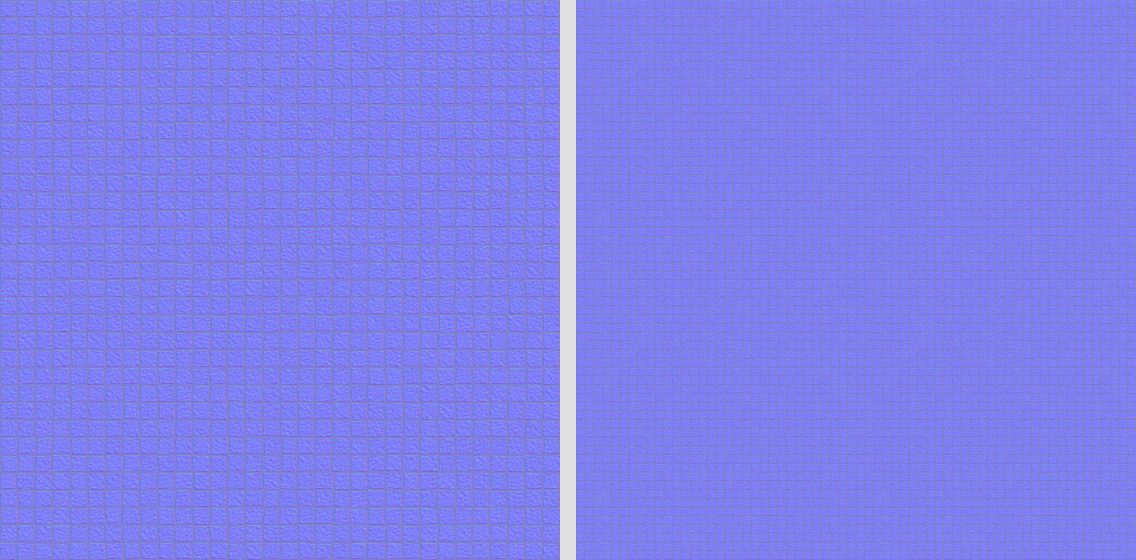
Left, the tile; right, the same tile 2 across and 2 down.
Reproduce this texture map procedurally as a Shadertoy shader.

```glsl
// Tangent-space normal map of small, hand-cut square mosaic tiles with grainy faces.

const float TILES = 32.0;                     // tiles across and down
const vec2  EDGE_JITTER = vec2(0.08, 0.045);  // shift of each edge end, in tiles
const float GROUT_HALF = 0.066;               // half the joint width, in tiles
const float BEVEL = 0.03;                     // half the bevel width, in tiles
const float CORNER_RADIUS = 0.05;             // in tiles
const float BEVEL_SLOPE = 0.2;
const float TILE_LEAN = 0.012;                // random lean of each tile
const vec2  GRAIN_CELLS = vec2(130.0, 200.0); // grain cells along both diagonals
const float GRAIN_STEP = 0.0012;              // slope sampling distance, in canvases
const float GRAIN_SLOPE = 0.36;
const float GROUT_GRAIN = 0.12;               // grain left in the joints
const float FACE_BLUE = 0.97;
const float GROUT_BLUE = 0.835;
const float TILT_DARKENING = 0.25;

// Two random values from -1 to 1.
vec2 hash2(vec2 p) {
    vec3 q = fract(p.xyx * vec3(0.1031, 0.1030, 0.0973));
    q += dot(q, q.yzx + 33.33);
    return fract((q.xx + q.yz) * q.zy) * 2.0 - 1.0;
}

float cornerValue(vec2 cell, vec2 offset, vec2 f, vec2 period) {
    vec2 direction = hash2(mod(cell + offset, period) + 17.0);
    return dot(direction, f - offset);
}

// Gradient noise that wraps after period cells.
float gradientNoise(vec2 p, vec2 period) {
    vec2 cell = floor(p), f = fract(p);
    vec2 u = f * f * f * (f * (f * 6.0 - 15.0) + 10.0);
    float low = mix(cornerValue(cell, vec2(0, 0), f, period),
                    cornerValue(cell, vec2(1, 0), f, period), u.x);
    float high = mix(cornerValue(cell, vec2(0, 1), f, period),
                     cornerValue(cell, vec2(1, 1), f, period), u.x);
    return mix(low, high, u.y);
}

// Diagonal grain; whole-number axes keep it periodic on the canvas.
float grainHeight(vec2 uv) {
    return gradientNoise(vec2(uv.x + uv.y, uv.x - uv.y) * GRAIN_CELLS, GRAIN_CELLS);
}

vec2 grainTilt(vec2 uv) {
    vec2 e = vec2(GRAIN_STEP, 0.0);
    return -GRAIN_SLOPE * vec2(grainHeight(uv + e.xy) - grainHeight(uv - e.xy),
                               grainHeight(uv + e.yx) - grainHeight(uv - e.yx));
}

// Shift of one tile edge, with its two ends moved independently.
float edgeShift(vec2 edge, float along, float seed) {
    vec2 ends = hash2(mod(edge, TILES) + seed);
    return mix(ends.x, ends.y, along);
}

void mainImage(out vec4 fragColor, in vec2 fragCoord) {
    vec2 uv = fragCoord / iResolution.xy;
    vec2 grid = uv * TILES;
    vec2 cell = floor(grid), f = fract(grid);

    // Signed offsets from the nearest skewed joint in each direction
    vec2 joint = floor(grid + 0.5);
    vec2 shift = EDGE_JITTER * vec2(edgeShift(vec2(joint.x, cell.y), f.y, 5.0),
                                    edgeShift(vec2(cell.x, joint.y), f.x, 143.0));
    vec2 offset = grid - joint - shift;
    vec2 side = vec2(offset.x < 0.0 ? -1.0 : 1.0, offset.y < 0.0 ? -1.0 : 1.0);

    // Rounded tile outline, positive inside
    vec2 rim = max(CORNER_RADIUS + GROUT_HALF - abs(offset), 0.0);
    float inside = CORNER_RADIUS - length(rim);
    vec2 outward = -side * rim / max(length(rim), 1e-4);
    float pixel = TILES / iResolution.y;
    float softness = max(BEVEL, 0.6 * pixel);
    float face = smoothstep(-softness, softness, inside);
    float bevel = 4.0 * face * (1.0 - face);
    float lit = smoothstep(-0.5 * softness, 1.4 * softness, inside);

    // Bevel, lean and grain combined
    vec2 tile = mod(joint + 0.5 * (side - 1.0), TILES);
    vec2 tilt = BEVEL_SLOPE * bevel * outward;
    tilt += TILE_LEAN * face * hash2(tile + 71.0);
    tilt += grainTilt(uv) * mix(GROUT_GRAIN, 1.0, face);

    float blue = mix(GROUT_BLUE, FACE_BLUE, lit) - TILT_DARKENING * dot(tilt, tilt);
    fragColor = vec4(clamp(vec3(0.5 + 0.5 * tilt, blue), 0.0, 1.0), 1.0);
}
```
